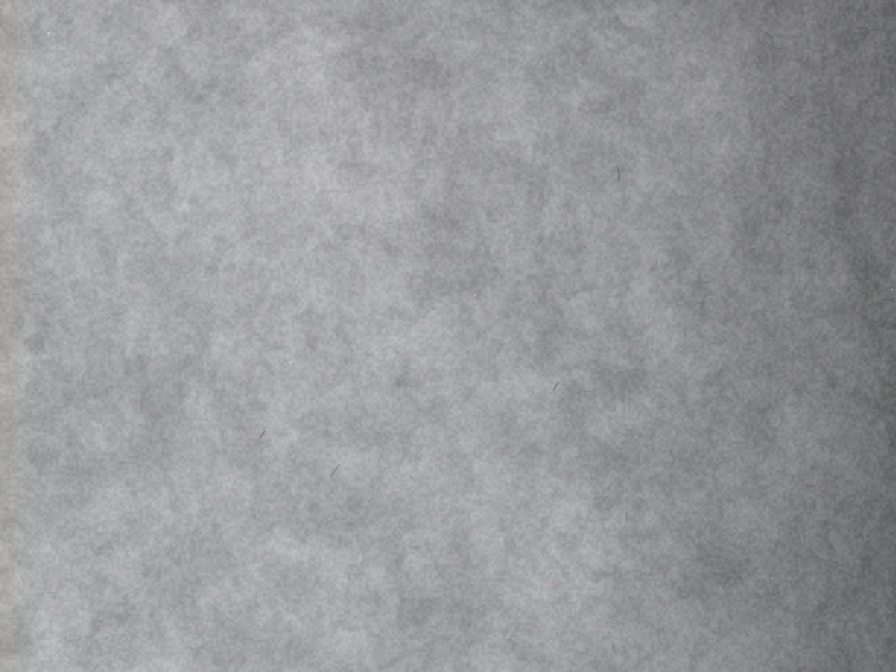
This texture is drawn by a Shadertoy shader. Its source:

```glsl
const vec3 PLASTER_TINT = vec3(0.993, 1.000, 1.010);
const vec3 MAUVE_SHIFT = vec3(0.010, -0.006, 0.007);
const vec3 WARM_EDGE = vec3(0.020, 0.004, -0.020);
const int SCRATCHES = 16;
const int SPECKS = 12;

vec3 hash3(vec2 p) {
    vec3 q = fract(vec3(p.xyx) * vec3(0.1031, 0.1030, 0.0973));
    q += dot(q, q.yxz + 33.33);
    return fract((q.xxy + q.yzz) * q.zyx);
}

// Cellular noise with blended cell values, 0 to 1
float softCells(vec2 p) {
    vec2 cell = floor(p);
    float sum = 0.0, weight = 0.0;
    for (int y = -1; y <= 1; y++)
    for (int x = -1; x <= 1; x++) {
        vec2 id = cell + vec2(x, y);
        vec3 h = hash3(id + 371.0);
        vec2 d = id + 0.2 + 0.6 * h.xy - p;
        float w = exp(-6.0 * dot(d, d));
        sum += w * h.z;
        weight += w;
    }
    return sum / weight;
}

// Layered cells, centred on zero
float mottle(vec2 p, float falloff) {
    float sum = 0.0, total = 0.0, amp = 1.0;
    for (int i = 0; i < 5; i++) {
        sum += amp * (softCells(p) - 0.5);
        total += amp;
        amp *= falloff;
        p = mat2(1.64, 1.23, -1.23, 1.64) * p + 17.3;
    }
    return sum / total;
}

// Short broken marks along one level of the noise
float veins(vec2 p, float width) {
    float line = 1.0 - smoothstep(0.0, width, abs(softCells(p) - 0.5));
    return line * smoothstep(0.56, 0.75, softCells(p * 0.8 + 9.0));
}

float segmentDistance(vec2 p, vec2 halfSpan) {
    float t = clamp(dot(p, halfSpan) / dot(halfSpan, halfSpan), -1.0, 1.0);
    return length(p - t * halfSpan);
}

float scratches(vec2 p, float aspect, float blur) {
    float ink = 0.0;
    for (int i = 0; i < SCRATCHES; i++) {
        vec3 place = hash3(vec2(float(i), 5.0));
        vec3 form = hash3(vec2(float(i), 23.0));
        float angle = 1.57 + 1.6 * (form.x - 0.5);
        vec2 span = mix(0.003, 0.012, form.y) * vec2(cos(angle), sin(angle));
        vec2 q = p - place.xy * vec2(aspect, 1.0);
        q.x += 0.0015 * sin(q.y * 180.0 + 6.0 * form.z);
        float d = segmentDistance(q, span);
        float strength = mix(0.15, 1.0, place.z * place.z);
        ink = max(ink, strength * (1.0 - smoothstep(0.0, 0.001 + blur, d)));
    }
    return ink;
}

float specks(vec2 p, float aspect, float blur) {
    float glow = 0.0;
    for (int i = 0; i < SPECKS; i++) {
        vec3 h = hash3(vec2(float(i), 47.0));
        float d = length(p - h.xy * vec2(aspect, 1.0));
        glow = max(glow, (1.0 - smoothstep(0.0, 0.0015 + blur, d)) * h.z);
    }
    return glow;
}

// Light fading to the right and a little to the top
float lighting(vec2 uv) {
    float fade = 0.25 * pow(uv.x, 2.9) + 0.022 * uv.y * uv.y;
    float rim = 0.03 * exp(-uv.x * 40.0);
    return 0.681 - fade - rim;
}

void mainImage(out vec4 fragColor, in vec2 fragCoord) {
    vec2 uv = fragCoord / iResolution.xy;
    float aspect = iResolution.x / iResolution.y;
    vec2 p = vec2(uv.x * aspect, uv.y);
    float blur = 1.0 / iResolution.y;

    // Blotchy stains, drawn out vertically at the dark side
    vec2 warp = vec2(softCells(p * 22.0), softCells(p * 22.0 + 40.0)) - 0.5;
    vec2 stained = p + 0.018 * warp;
    float clouds = mottle(stained * 4.5, 0.9);
    float streaks = mottle(stained * vec2(14.0, 5.0) + 60.0, 0.8);
    float stain = mix(clouds, streaks, 0.6 * smoothstep(0.65, 1.0, uv.x));

    // Fine grain in two sizes
    float grain = 0.062 * (softCells(p * 230.0) - 0.5);
    grain += 0.030 * (softCells(p * 120.0 + 80.0) - 0.5);
    float tintGrain = softCells(p * 170.0 + 300.0) - 0.5;

    float value = lighting(uv) + 0.25 * stain + grain;
    value -= 0.035 * veins(stained * 42.0, 0.06);
    value -= 0.14 * scratches(p, aspect, blur);
    value += 0.15 * specks(p, aspect, blur);

    // Faint mauve and green drift over cool grey
    float drift = 0.6 * (softCells(p * 3.0 + 120.0) - 0.5) + 0.35 * (uv.y - 0.5);
    drift += 1.4 * tintGrain;
    vec3 color = value * PLASTER_TINT + MAUVE_SHIFT * drift;
    color += WARM_EDGE * exp(-uv.x * 60.0);
    fragColor = vec4(clamp(color, 0.0, 1.0), 1.0);
}
```
